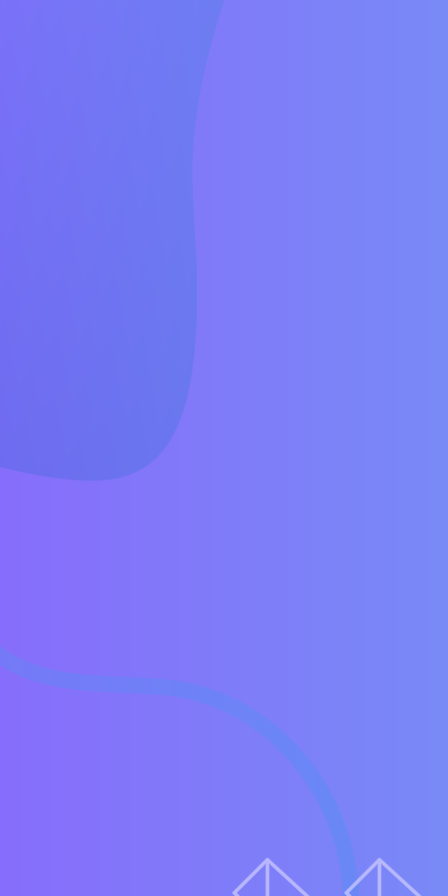
Reproduce this background procedurally as a WebGL 2 fragment shader.

```glsl
#version 300 es
precision highp float;

uniform vec2 u_resolution;
out vec4 fragColor;

float segmentDistance(vec2 p, vec2 a, vec2 b) {
    vec2 w = p - a, d = b - a;
    return length(w - d * clamp(dot(w, d) / dot(d, d), 0.0, 1.0));
}

vec2 bezier(vec2 a, vec2 b, vec2 c, vec2 d, float t) {
    float s = 1.0 - t;
    return s * s * s * a + 3.0 * s * s * t * b + 3.0 * s * t * t * c + t * t * t * d;
}

// Signed distance to a cubic curve, negative on its right-hand side
float curveDistance(vec2 p, vec2 a, vec2 b, vec2 c, vec2 d) {
    const int STEPS = 28;
    float nearest = 1e3;
    vec2 start = a;
    for (int i = 1; i <= STEPS; i++) {
        vec2 end = bezier(a, b, c, d, float(i) / float(STEPS));
        float dist = segmentDistance(p, start, end);
        if (dist < abs(nearest)) {
            vec2 dir = end - start, w = p - start;
            nearest = dir.x * w.y - dir.y * w.x < 0.0 ? -dist : dist;
        }
        start = end;
    }
    return nearest;
}

float closer(float a, float b) {
    return abs(a) < abs(b) ? a : b;
}

// Soft corner panel: flank, waist, rounded shoulder and lower edge
float blobDistance(vec2 p) {
    float d = curveDistance(p, vec2(0.510, 2.026), vec2(0.456, 1.870), vec2(0.430, 1.740), vec2(0.430, 1.622));
    d = closer(d, curveDistance(p, vec2(0.430, 1.622), vec2(0.430, 1.518), vec2(0.440, 1.440), vec2(0.440, 1.349)));
    d = closer(d, curveDistance(p, vec2(0.440, 1.349), vec2(0.440, 1.063), vec2(0.378, 0.927), vec2(0.208, 0.927)));
    return closer(d, curveDistance(p, vec2(0.208, 0.927), vec2(0.143, 0.927), vec2(0.065, 0.940), vec2(-0.026, 0.964)));
}

float ribbonDistance(vec2 p) {
    float d = curveDistance(p, vec2(-0.031, 0.562), vec2(0.078, 0.458), vec2(0.234, 0.479), vec2(0.365, 0.466));
    d = closer(d, curveDistance(p, vec2(0.365, 0.466), vec2(0.599, 0.448), vec2(0.784, 0.229), vec2(0.784, -0.018)));
    return abs(d) - 0.018;
}

// Line-drawn diamond hanging from its apex
float diamondDistance(vec2 p) {
    vec2 left = vec2(-0.074, -0.074);
    float d = segmentDistance(p, vec2(0.0), left);
    d = min(d, segmentDistance(p, left, vec2(0.0, -0.15)));
    d = min(d, segmentDistance(p, vec2(0.0), vec2(0.110, -0.101)));
    d = min(d, segmentDistance(p, vec2(0.0), vec2(0.0, -0.15)));
    return d - 0.004;
}

void main() {
    // Canvas width is one unit, height is two
    vec2 p = gl_FragCoord.xy / u_resolution.x;
    float pixel = 1.0 / u_resolution.x;

    // Violet to blue backdrop
    vec3 color = mix(vec3(0.528, 0.428, 0.985), vec3(0.472, 0.540, 0.965), p.x);

    // Upper left panel, darker towards its base
    float across = clamp(p.x / 0.46, 0.0, 1.0);
    float rise = clamp((p.y - 0.93) / 1.07, 0.0, 1.0);
    vec3 base = mix(vec3(0.430, 0.420, 0.940), vec3(0.410, 0.470, 0.932), across);
    vec3 top = mix(vec3(0.478, 0.445, 0.975), vec3(0.432, 0.487, 0.950), across);
    float blob = 1.0 - smoothstep(-pixel, pixel, blobDistance(p));
    color = mix(color, mix(base, top, rise), blob);

    // Flowing ribbon
    vec3 ribbonColor = mix(vec3(0.460, 0.475, 0.970), vec3(0.415, 0.530, 0.965), clamp(p.x / 0.75, 0.0, 1.0));
    float ribbon = 1.0 - smoothstep(-pixel, pixel, ribbonDistance(p));
    color = mix(color, ribbonColor, ribbon);

    // Pale diamonds along the bottom
    float diamonds = 1e3;
    for (int i = 0; i < 2; i++) {
        diamonds = min(diamonds, diamondDistance(p - vec2(0.597 + 0.25 * float(i), 0.081)));
    }
    color = mix(color, vec3(0.78, 0.77, 1.0), 0.8 * (1.0 - smoothstep(-pixel, pixel, diamonds)));

    fragColor = vec4(color, 1.0);
}
```
